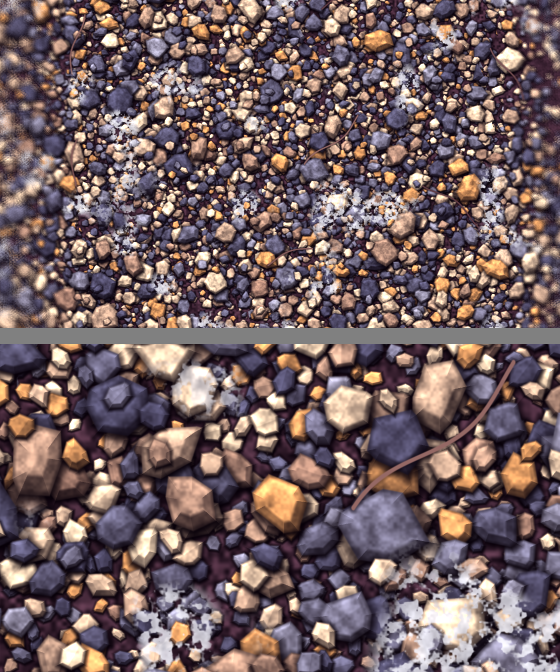
Top: the whole. Bottom: its middle third, enlarged.
A WebGL 2 fragment shader for this texture:

```glsl
#version 300 es
precision highp float;

uniform vec2 u_resolution;
out vec4 outColor;

#define SAMPLES 8
#define LAYERS 8
#define SMALLEST_CELL 0.023
#define CELL_GROWTH 1.27
#define COOL_SHARE 0.43
#define SNOW_AMOUNT 0.30
#define EDGE_BLUR 0.011
#define LIGHT_DIR vec2(-0.35, 0.94)
#define SOIL vec3(0.20, 0.13, 0.16)

const float TAU = 6.28319;

vec3 hash3(vec2 p) {
    vec3 q = fract(p.xyx * vec3(0.1031, 0.1030, 0.0973));
    q += dot(q, q.yxz + 33.33);
    return fract((q.xxy + q.yzz) * q.zyx);
}

float noise(vec2 p) {
    vec2 i = floor(p), f = fract(p);
    f = f * f * (3.0 - 2.0 * f);
    return mix(mix(hash3(i).x, hash3(i + vec2(1, 0)).x, f.x),
               mix(hash3(i + vec2(0, 1)).x, hash3(i + vec2(1, 1)).x, f.x), f.y);
}

float fbm(vec2 p) {
    return 0.5 * noise(p) + 0.3 * noise(p * 2.1 + 7.0) + 0.2 * noise(p * 4.3 + 19.0);
}

mat2 rotation(float a) {
    float c = cos(a), s = sin(a);
    return mat2(c, s, -s, c);
}

vec3 stoneColor(vec3 rnd) {
    vec3 cool = mix(vec3(0.25, 0.25, 0.33), vec3(0.53, 0.52, 0.59), rnd.y * rnd.y);
    vec3 warm = mix(vec3(0.56, 0.43, 0.36), vec3(0.93, 0.82, 0.69), rnd.y);
    warm = mix(warm, vec3(0.80, 0.56, 0.34), step(0.82, rnd.z));
    return rnd.x < COOL_SHARE ? cool : warm;
}

// Faceted convex pebble with a contact shadow, painted over col
void addStone(inout vec3 col, vec2 d, float radius, float grain, vec3 shape, vec3 tint) {
    mat2 turn = rotation(shape.x * TAU);
    vec2 q = turn * d / radius;
    q.y *= 1.0 + 0.5 * shape.y;
    vec2 light = turn * LIGHT_DIR;
    float edge = -9.0, lit = 0.0;
    for (int i = 0; i < 7; i++) {
        float k = float(i);
        float r = fract(shape.z * (17.3 * k + 31.7));
        float a = (k + 0.7 * r) * TAU / 7.0;
        vec2 n = vec2(cos(a), sin(a));
        float dist = dot(q, n) - 0.72 - 0.25 * fract(r * 13.7);
        if (dist > edge) { edge = dist; lit = dot(n, light); }
    }
    float shadow = (1.0 - smoothstep(0.0, 0.38, edge)) * (0.62 - 0.3 * lit);
    col *= 1.0 - shadow;

    // Two top planes meet at a ridge, the bevel follows the outline
    float ridge = q.x * (shape.y - 0.5) + q.y + 0.5 * (tint.z - 0.5);
    float top = 1.05 + 0.2 * light.y * smoothstep(-0.06, 0.06, ridge) - 0.1 * light.y;
    float width = 0.15 + 0.3 * shape.y;
    float bevel = smoothstep(-width - 0.07, -width + 0.07, edge);
    float shade = mix(top, 0.83 + 0.48 * lit, bevel);
    shade *= 1.0 - 0.42 * smoothstep(-0.16, 0.0, edge);
    shade *= 0.45 + 1.15 * grain;
    float cover = 1.0 - smoothstep(-0.0012, 0.0012, edge * radius);
    col = mix(col, stoneColor(tint) * shade, cover);
}

// Stones piled from small to large, with a few small ones on top
void addGravel(inout vec3 col, vec2 p, float grain) {
    float bare = smoothstep(0.58, 0.78, noise(p * 3.1 + 4.0));
    for (int k = 0; k < LAYERS; k++) {
        float level = float(k);
        bool last = k == LAYERS - 1;
        float cell = SMALLEST_CELL * pow(CELL_GROWTH, last ? 2.0 : level);
        float density = last ? 0.22 : 0.95 - 0.105 * level;
        density *= 1.0 - 0.6 * bare;
        mat2 turn = rotation(level * 0.7 + 0.3);
        vec2 g = turn * p / cell + 40.0;
        vec2 base = floor(g);
        for (int n = 0; n < 9; n++) {
            vec2 id = base + vec2(n % 3 - 1, n / 3 - 1);
            vec3 place = hash3(id + level * 131.0);
            vec2 d = g - id - 0.5 - 0.75 * (place.xy - 0.5);
            float size = 0.35 + 0.17 * fract(place.z * 57.0);
            if (place.z > density || length(d) > 1.5 * size) continue;
            vec3 shape = hash3(id + level * 71.0 + 311.0);
            vec3 tint = hash3(id + level * 53.0 + 617.0);
            addStone(col, (d * cell) * turn, size * cell, grain, shape, tint);
        }
    }
}

// Sparse thin bent twigs
void addTwigs(inout vec3 col, vec2 p) {
    vec2 g = p / 0.3 + 10.0;
    for (int n = 0; n < 9; n++) {
        vec2 id = floor(g) + vec2(n % 3 - 1, n / 3 - 1);
        vec3 rnd = hash3(id + 907.0);
        if (rnd.z > 0.5) continue;
        vec2 d = rotation(rnd.x * TAU) * (g - id - rnd.xy) * 0.3;
        d.y += 0.012 * sin(d.x * 28.0 + rnd.y * TAU);
        float dist = length(vec2(max(abs(d.x) - 0.05 - 0.12 * rnd.z, 0.0), d.y));
        col *= 1.0 - 0.4 * (1.0 - smoothstep(0.002, 0.007, dist));
        vec3 bark = mix(vec3(0.24, 0.14, 0.16), vec3(0.55, 0.40, 0.36), rnd.y);
        col = mix(col, bark, 1.0 - smoothstep(0.0014, 0.003, dist));
    }
}

vec3 scene(vec2 p) {
    float grain = fbm(p * 75.0);
    vec3 col = SOIL * (0.3 + 1.5 * noise(p * 170.0 + 5.0));
    addGravel(col, p, grain);
    addTwigs(col, p);
    // Crumbs of snow in loose patches
    float patches = noise(p * 8.0 + 51.0) + 0.3 * noise(p * 25.0) + 0.5 * SNOW_AMOUNT;
    float snow = smoothstep(1.0, 1.22, patches) * smoothstep(0.42, 0.6, fbm(p * 95.0 + 31.0));
    col = mix(col, vec3(0.86, 0.86, 0.89) * (0.75 + 0.4 * grain), 0.9 * snow);
    return col + vec3(0.055, 0.03, 0.06) * (1.0 - col);
}

void main() {
    vec2 p = gl_FragCoord.xy / u_resolution.y;
    float x = gl_FragCoord.x / u_resolution.x + 0.04 * (noise(p * 4.0) - 0.5);
    // Focus falls off towards the left and right borders
    float defocus = max(1.0 - smoothstep(0.02, 0.16, x), smoothstep(0.90, 1.0, x));
    float radius = 0.6 / u_resolution.y + EDGE_BLUR * defocus;
    vec3 sum = vec3(0.0);
    for (int i = 0; i < SAMPLES; i++) {
        float k = float(i) + 0.5;
        float a = k * 2.39996;
        sum += scene(p + radius * sqrt(k / float(SAMPLES)) * vec2(cos(a), sin(a)));
    }
    vec3 col = sum / float(SAMPLES);
    // Raise contrast around the mid tone
    col = (col - 0.40) * 1.15 + 0.42;
    outColor = vec4(clamp(col, 0.0, 1.0), 1.0);
}
```
